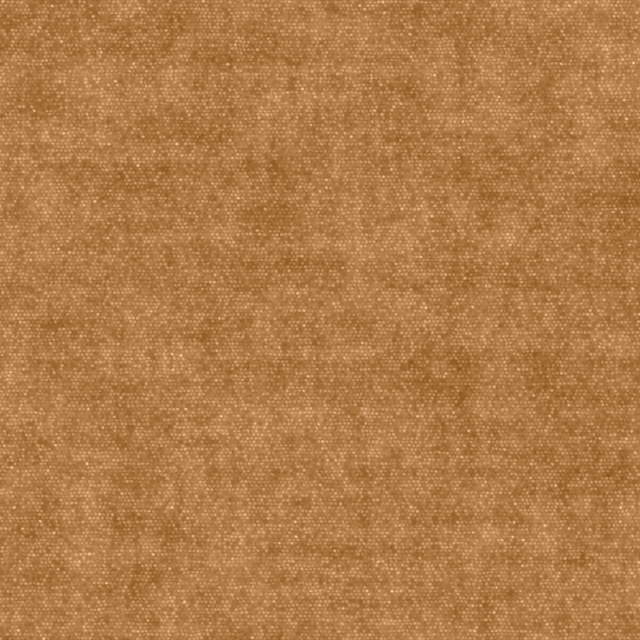
Write a Shadertoy shader that draws this texture.

```glsl
// Draws a finely woven ochre upholstery cloth with soft mottling and pale flecks.

const vec3 SHADOW_OCHRE = vec3(0.61, 0.40, 0.19);
const vec3 LIGHT_OCHRE = vec3(0.78, 0.57, 0.38);
const vec3 FLECK_TINT = vec3(0.13, 0.14, 0.15);
const vec2 STITCH_COUNT = vec2(150.0, 176.0);
const int SAMPLES = 2;

float hash(vec2 p) {
    vec3 q = fract(vec3(p.xyx) * 0.1031);
    q += dot(q, q.yzx + 33.33);
    return fract((q.x + q.y) * q.z);
}

// Smooth value noise centred on zero
float noise(vec2 p) {
    vec2 cell = floor(p);
    vec2 f = fract(p);
    f = f * f * (3.0 - 2.0 * f);
    float low = mix(hash(cell), hash(cell + vec2(1.0, 0.0)), f.x);
    float high = mix(hash(cell + vec2(0.0, 1.0)), hash(cell + 1.0), f.x);
    return mix(low, high, f.y) - 0.5;
}

// Cloudy wear plus uneven threads along both directions
float mottling(vec2 uv) {
    float clouds = 0.30 * noise(uv * 14.0 + 3.0) + 0.38 * noise(uv * 42.0 + 17.0);
    float weft = 0.30 * noise(uv * vec2(4.0, 65.0) + 41.0);
    float warp = 0.24 * noise(uv * vec2(75.0, 9.0) + 73.0);
    return clouds + weft + warp;
}

// Rounded stitches in staggered rows: x = height, y = tone, z = fleck
vec3 weave(vec2 uv, vec2 count) {
    vec2 p = uv * count;
    p += 0.45 * vec2(noise(uv * 60.0 + 5.0), noise(uv * 60.0 + 29.0));
    float row = floor(p.y);
    p.x += 0.5 * mod(row, 2.0) + 0.35 * hash(vec2(row, 7.0));
    vec2 cell = floor(p);
    vec2 local = fract(p) - 0.5;
    local.y += 0.25 * local.x * (hash(cell + 11.0) - 0.3);
    float height = 1.0 - smoothstep(0.1, 0.62, length(local));
    float tone = hash(cell + 101.0) - 0.5;
    float fleck = smoothstep(0.94, 1.0, hash(cell + 211.0));
    return vec3(height, tone, fleck);
}

vec3 cloth(vec2 uv) {
    vec3 stitch = weave(uv, STITCH_COUNT);
    float fuzz = noise(uv * vec2(250.0, 210.0) + 131.0);
    float shade = 0.49 + mottling(uv);
    shade += 0.50 * (stitch.x - 0.45);
    shade += 1.15 * stitch.x * stitch.y;
    shade += 0.60 * fuzz;
    vec3 colour = mix(SHADOW_OCHRE, LIGHT_OCHRE, shade);
    return colour + FLECK_TINT * stitch.z * stitch.x;
}

void mainImage(out vec4 fragColor, in vec2 fragCoord) {
    // Average a small grid inside each pixel to soften the stitches
    vec3 colour = vec3(0.0);
    for (int j = 0; j < SAMPLES; j++) {
        for (int i = 0; i < SAMPLES; i++) {
            vec2 offset = (vec2(i, j) + 0.5) / float(SAMPLES) - 0.5;
            colour += cloth((fragCoord + offset) / iResolution.y);
        }
    }
    fragColor = vec4(colour / float(SAMPLES * SAMPLES), 1.0);
}
```
